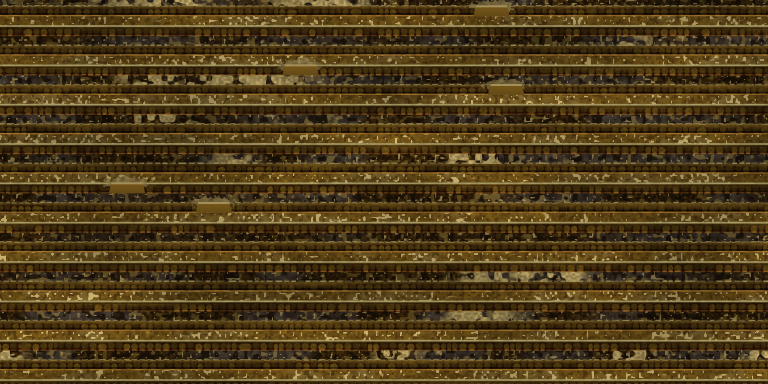
A WebGL 1 fragment shader for this texture:

```glsl
precision highp float;
// Worn gold and brown stripes: beaded rows between thin bright lines, speckled and dark bands, small tabs.
uniform vec2 u_resolution;

const float REPEATS = 9.763; // stripe periods down the canvas
const float PITCH = 0.20;    // bead spacing, in periods

float hash(vec2 p) {
  p = fract(p * vec2(0.1031, 0.1137) + 0.37);
  p += dot(p, p.yx + 33.33);
  return fract((p.x + p.y) * p.x * 17.31);
}

float noise(vec2 p) {
  vec2 i = floor(p), f = fract(p);
  f = f * f * (3.0 - 2.0 * f);
  return mix(mix(hash(i), hash(i + vec2(1, 0)), f.x),
             mix(hash(i + vec2(0, 1)), hash(i + vec2(1, 1)), f.x), f.y);
}

// Antialiased coverage of a shape from its signed distance
float cover(float d, float px) {
  return clamp(0.5 - d / px, 0.0, 1.0);
}

// Irregular flecks: peaks of noise above a threshold
float flecks(vec2 p, float scale, float threshold) {
  return smoothstep(threshold, threshold + 0.16, noise(p * scale + 70.0));
}

void main() {
  float px = REPEATS / u_resolution.y;
  vec2 p = gl_FragCoord.xy * px;
  float width = u_resolution.x * px;
  p.y = REPEATS * 0.625 - p.y;
  float v = fract(p.y);
  float band = floor(p.y * 2.0);
  float h = p.y - band * 0.5;

  vec3 dark = vec3(0.13, 0.055, 0.01);
  vec3 brown = vec3(0.22, 0.15, 0.04);
  vec3 bronze = vec3(0.31, 0.23, 0.06);
  vec3 gold = vec3(0.42, 0.31, 0.09);
  vec3 dust = vec3(0.45, 0.39, 0.23);
  vec3 cream = vec3(0.64, 0.56, 0.35);

  float fine = noise(p * vec2(17.0, 19.0) + 90.0);
  float lumps = noise(p * vec2(8.0, 10.0) + 33.0);
  float broad = noise(vec2(p.x * 0.5, band * 3.7 + 40.0));

  // Beaded band: a bronze strip melting into a row of dark-rimmed round cells
  float along = p.x / PITCH + hash(vec2(band, 5.0)) + 0.9 * noise(vec2(p.x * 2.5, band * 4.3));
  float bead = floor(along);
  float tone = hash(vec2(bead, band + 60.0));
  vec2 offset = vec2((fract(along) - 0.5) * PITCH, h - 0.11 - 0.05 * tone);
  float beadShape = 1.0 - smoothstep(0.65, 1.1, length(offset / vec2(0.10, 0.095)));
  vec3 beads = mix(dark, mix(brown * 0.85, bronze * 1.05, tone), beadShape);
  vec3 strip = mix(brown, gold, 0.15 + 0.7 * broad);
  beads = mix(beads, strip, 1.0 - smoothstep(0.03, 0.08 + 0.11 * broad * broad, h));
  beads *= 0.85 + 0.3 * fine;

  // Speckled gold band
  float worn = noise(p * vec2(1.3, 2.5) + 25.0);
  vec3 speckled = mix(brown, gold * 1.05, 0.2 + 0.5 * fine + 0.4 * lumps);
  speckled = mix(speckled, dust, 0.7 * smoothstep(0.45, 0.8, worn) * lumps);
  speckled = mix(speckled, cream * 1.08, flecks(p, 15.0, 0.80 - 0.22 * worn));
  speckled = mix(speckled, brown, 0.6 * flecks(p + 4.0, 13.0, 0.68));

  // Dark band: soot, blue-grey stains, dull lumps, sparks and pale crusts
  float stain = noise(vec2(p.x * 0.7, band * 2.9 + 12.0));
  vec3 soot = mix(vec3(0.07, 0.035, 0.012), brown * 1.05, fine);
  vec3 ash = mix(vec3(0.12, 0.10, 0.09), vec3(0.29, 0.26, 0.23), lumps);
  soot = mix(soot, ash, 0.75 * smoothstep(0.35, 0.7, stain));
  soot = mix(soot, mix(bronze, dust, stain), 0.8 * flecks(p + 3.0, 9.0, 0.62));
  soot = mix(soot, vec3(0.07, 0.045, 0.02), 0.8 * flecks(p + 13.0, 8.0, 0.6));
  soot = mix(soot, cream * 0.95, 0.75 * flecks(p + 6.0, 14.0, 0.78));
  float crust = smoothstep(0.62, 0.82, noise(vec2(p.x * 0.5, band * 5.3 + 80.0)));
  soot = mix(soot, mix(dust, cream * 1.15, fine), crust * flecks(p + 8.0, 6.0, 0.4));

  vec3 flatBand = mix(soot, speckled, step(0.5, v));
  vec3 color = mix(beads, flatBand, cover(0.24 - h, px));

  // Slow unevenness of wear along each band
  color *= 0.78 + 0.44 * noise(vec2(p.x * 0.4, p.y * 0.8) + 50.0);

  // Solid and dotted lines between bands
  float dots = smoothstep(0.46, 0.24, abs(fract(along) - 0.5)) * (0.25 + 0.75 * tone);
  float paleLine = cover(min(v, 1.0 - v) - 0.021, px);
  float orangeLine = cover(abs(v - 0.735) - 0.017, px);
  float orangeDots = cover(abs(v - 0.24) - 0.019, px);
  float paleDots = cover(abs(v - 0.49) - 0.021, px);
  color = mix(color, vec3(0.58, 0.37, 0.12), orangeDots * (0.1 + 0.85 * dots));
  color = mix(color, vec3(0.60, 0.54, 0.33), paleDots * (0.15 + 0.8 * dots));
  color = mix(color, vec3(0.68, 0.48, 0.18), orangeLine * (0.5 + 0.5 * lumps));
  color = mix(color, vec3(0.66, 0.62, 0.42), paleLine * (0.8 + 0.2 * lumps));

  // Thin shadows that sharpen the solid lines
  color *= 1.0 - 0.35 * cover(abs(v - 0.055) - 0.016, px);
  color *= 1.0 - 0.45 * cover(abs(v - 0.69) - 0.022, px);

  // Five flat tabs under frayed pale caps
  for (int i = 0; i < 5; i++) {
    float n = float(i), sway = sin(2.4 * n);
    float tabBand = floor(2.6 * n - 6.8 + 1.35 * sway);
    vec2 d = p - vec2(width * (0.64 - 0.1 * n - 0.22 * sway), tabBand * 0.5);
    float body = max(abs(d.x) - 0.40 - 0.25 * d.y, abs(d.y - 0.12) - 0.13);
    float cap = length(d / vec2(0.55, 0.16)) - 0.6 - 0.7 * fine;
    color = mix(color, dust * (0.8 + 0.5 * lumps), 0.8 * cover(cap * 0.16, px));
    color = mix(color, gold * (1.1 - 0.7 * d.y), cover(body, px));
    float rim = max(abs(d.x) - 0.40, abs(d.y) - 0.025);
    color = mix(color, cream, cover(rim, px));
  }

  gl_FragColor = vec4(color, 1.0);
}
```
